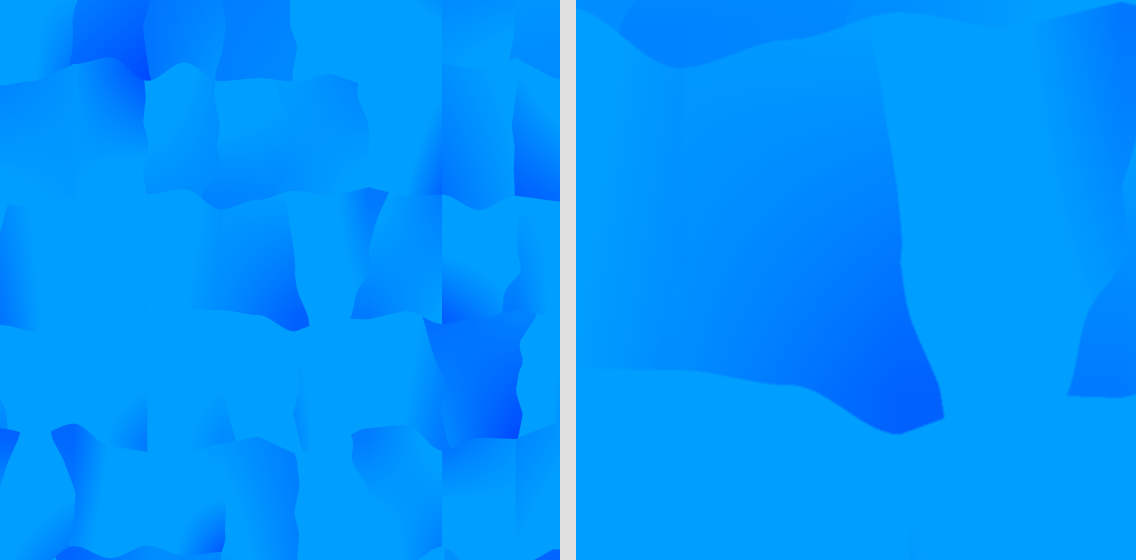
Left: the whole. Right: its middle third, enlarged.
A three.js fragment shader for this texture:

```glsl
// Azure patchwork: a grid of tall cells with wavy, flared borders.
// Each cell blends four random corner depths, clamped so that most of it
// stays flat azure and only some corners and sides sink to deep blue.

varying vec2 vUv;

float hash(vec2 p) {
  return fract(sin(dot(p, vec2(127.1, 311.7))) * 43758.5453);
}

// Signed 1D noise along x for a given seed; some spans are straight, some curved
float edgeNoise(float x, float seed) {
  float i = floor(x);
  float f = fract(x);
  float curved = step(0.35, hash(vec2(i, seed + 7.3)));
  f = mix(f, f * f * (3.0 - 2.0 * f), curved);
  return 2.0 * mix(hash(vec2(i, seed)), hash(vec2(i + 1.0, seed)), f) - 1.0;
}

// Sideways shift of the border between two columns at height v of its row
float borderShift(vec2 border, float v) {
  float seed = hash(border + 3.7);
  float rough = step(0.25, seed);
  float top = (hash(border + 11.2) - 0.5) * max(0.0, 2.0 * v - 1.1);
  float bottom = (hash(border + 23.9) - 0.5) * max(0.0, 0.7 - 2.0 * v);
  float wobble = 0.07 * edgeNoise(v * 5.0, seed * 91.0);
  return rough * (0.65 * (top + bottom) + wobble);
}

// Depth of the blue, 0 for the flat azure
float cellDepth(vec2 uv) {
  vec2 p = uv * vec2(7.6, 4.6);

  // Row, split by a wavy border
  float rowEdge = floor(p.y + 0.5);
  float wave = 0.13 * edgeNoise(p.x * 2.0, rowEdge * 5.1 + 2.0);
  float row = rowEdge - step(p.y, rowEdge + wave);

  // Column, split by a flared border
  float columnEdge = floor(p.x + 0.5);
  float shift = borderShift(vec2(columnEdge, row), p.y - row);
  float column = columnEdge - step(p.x, columnEdge + shift);

  // Bilinear blend of the corner depths, cut off below the middle
  vec2 cell = vec2(column, row);
  vec2 f = clamp(p - cell, 0.0, 1.0);
  float low = mix(hash(cell + 31.4), hash(cell + 47.8), f.x);
  float high = mix(hash(cell + 59.1), hash(cell + 73.6), f.x);
  float strength = 0.5 + 1.4 * hash(cell + 87.3);
  return max(0.0, mix(low, high, f.y) - 0.5) * strength;
}

void main() {
  // Average a small grid of samples to smooth the borders
  float depth = 0.0;
  for (int y = 0; y < 3; y++) {
    for (int x = 0; x < 3; x++) {
      depth += cellDepth(vUv + (vec2(x, y) - 1.0) * 0.0006) / 9.0;
    }
  }

  vec3 azure = vec3(0.0, 0.62, 1.0);
  vec3 deepBlue = vec3(0.0, 0.24, 1.0);
  gl_FragColor = vec4(mix(azure, deepBlue, depth), 1.0);
}
```
